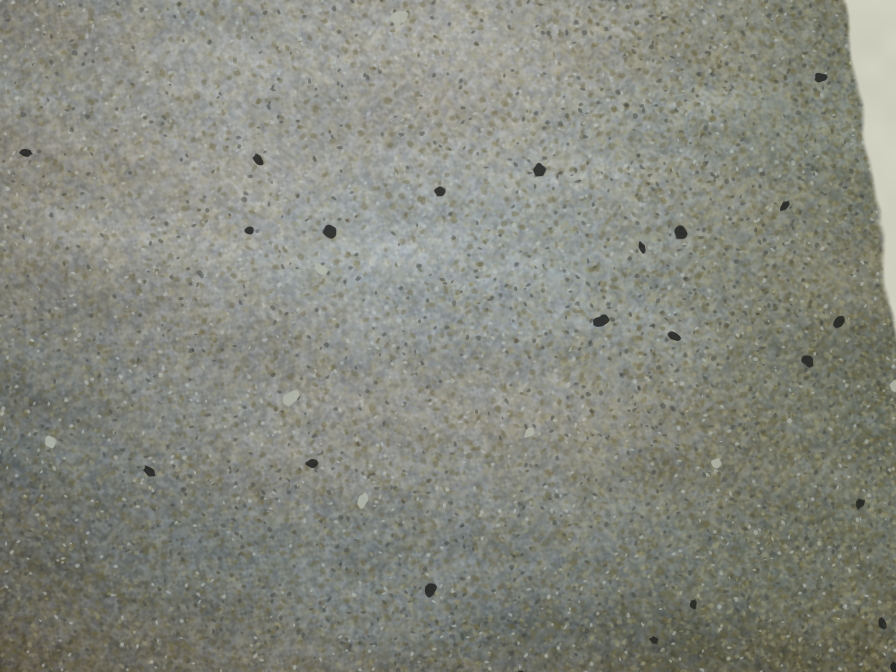
This texture is drawn by a Shadertoy shader. Its source:

```glsl
// Damp grey sand with faint ripples, beside the pale rim of a dish.
// Soft light and stretched noise shade the ground; layers of jittered
// cells scatter the grains, dark pebbles and pale shell chips over it.

const vec3 LIT_SAND   = vec3(0.610, 0.620, 0.600);
const vec3 SHADE_SAND = vec3(0.405, 0.410, 0.375);
const vec3 OCHRE      = vec3(0.400, 0.370, 0.210);
const vec3 STRAW      = vec3(0.610, 0.600, 0.450);
const vec3 DARK_GRAIN = vec3(0.260, 0.270, 0.250);
const vec3 PALE_GRAIN = vec3(0.740, 0.770, 0.750);
const vec3 PEBBLE     = vec3(0.130, 0.135, 0.130);
const vec3 SHELL      = vec3(0.700, 0.720, 0.670);
const vec3 DISH       = vec3(0.810, 0.810, 0.750);

float hash(vec2 p) {
    return fract(sin(dot(p, vec2(127.1, 311.7))) * 43758.5453);
}

float noise(vec2 p) {
    vec2 i = floor(p);
    vec2 f = fract(p);
    f = f * f * (3.0 - 2.0 * f);
    float low = mix(hash(i), hash(i + vec2(1.0, 0.0)), f.x);
    float high = mix(hash(i + vec2(0.0, 1.0)), hash(i + vec2(1.0, 1.0)), f.x);
    return mix(low, high, f.y);
}

float fbm(vec2 p) {
    float sum = 0.0;
    float weight = 0.5;
    for (int i = 0; i < 4; i++) {
        sum += weight * noise(p);
        p = p * 2.03 + 17.3;
        weight *= 0.5;
    }
    return sum / 0.9375;
}

mat2 rotation(float angle) {
    float c = cos(angle);
    float s = sin(angle);
    return mat2(c, s, -s, c);
}

// Coverage of irregular specks: at most one in each cell of a turned grid.
float specks(vec2 p, float cell, float density, float radius, float blur, float seed) {
    vec2 q = rotation(seed) * p / cell + seed * 7.3;
    vec2 id = floor(q);
    float present = step(hash(id + seed), density);
    vec2 jitter = vec2(hash(id + seed + 3.1), hash(id + seed + 5.7)) - 0.5;
    float size = radius / cell * mix(0.5, 1.0, hash(id + seed + 9.2));
    vec2 d = fract(q) - 0.5 - jitter * max(0.0, 1.0 - 2.6 * size);
    d = rotation(6.2832 * hash(id + seed + 11.4)) * d;
    d.y *= mix(1.0, 1.9, hash(id + seed + 13.8));
    float lumps = 1.0 + 0.5 * (noise(d / size * 1.3 + id * 3.7) - 0.5);
    float edge = blur / cell;
    return present * (1.0 - smoothstep(-edge, edge, length(d) - size * lumps));
}

// Broad light, ripples and cool or warm stains of the ground.
vec3 sandGround(vec2 p) {
    float spread = length((p - vec2(0.58, 0.75)) * vec2(0.95, 1.1));
    float light = 1.0 - smoothstep(0.1, 1.05, spread);
    vec3 color = mix(SHADE_SAND, LIT_SAND, light);

    vec2 flow = vec2(p.x, p.y + 0.08 * p.x + 0.03 * sin(4.0 * p.x));
    float ripple = fbm(flow * vec2(2.2, 9.0) + 4.0) - 0.5;
    float stain = fbm(flow * vec2(1.5, 4.5) + 21.0) - 0.5;
    color += 0.16 * ripple + 0.05 * (fbm(p * 9.0) - 0.5);
    color += vec3(0.06, 0.0, -0.05) * stain;

    float olive = smoothstep(0.65, 1.3, p.x);
    return color + olive * vec3(-0.005, -0.005, -0.035);
}

// Fine mottling of brightness and hue.
vec3 grainTint(vec2 p) {
    float coarse = noise(p * 115.0) - 0.5;
    float fine = noise(rotation(0.6) * p * 230.0) - 0.5;
    float hue = noise(rotation(1.1) * p * 95.0 + 31.0) - 0.5;
    return vec3(0.09 * coarse + 0.10 * fine) + hue * vec3(0.025, 0.005, -0.05);
}

void mainImage(out vec4 fragColor, in vec2 fragCoord) {
    vec2 p = fragCoord / iResolution.y;
    float blur = max(0.0016, 0.7 / iResolution.y);
    float right = smoothstep(0.5, 1.3, p.x);
    float low = 1.0 - smoothstep(0.0, 0.6, p.y);
    float coarseness = max(right, 0.7 * low);

    vec3 color = sandGround(p) + grainTint(p);

    // Several turned layers of small grains
    for (int i = 0; i < 3; i++) {
        float seed = 1.3 + 2.1 * float(i);
        float ochre = specks(p, 0.017, 0.12 + 0.25 * coarseness, 0.0055, blur * 1.5, seed);
        float straw = specks(p, 0.014, 0.08 + 0.25 * right, 0.0045, blur, seed + 0.5);
        float dark = specks(p, 0.019, 0.08 + 0.16 * coarseness, 0.0042, blur, seed + 0.9);
        float pale = specks(p, 0.021, 0.13, 0.0036, blur, seed + 1.4);
        color = mix(color, OCHRE, 0.38 * ochre);
        color = mix(color, STRAW, 0.40 * straw);
        color = mix(color, DARK_GRAIN, 0.50 * dark);
        color = mix(color, PALE_GRAIN, 0.55 * pale);
    }

    // Pale dish rim, ragged where sand clings to it
    float rim = 1.258 + 0.15 * (1.0 - p.y) + 0.02 * (fbm(p * 14.0) - 0.5);
    float dish = smoothstep(-0.005, 0.005, p.x - rim);
    color = mix(color, DISH + 0.03 * (noise(p * 30.0) - 0.5), dish);

    // Sparse larger pieces, thicker toward the right and the bottom
    float shells = specks(p, 0.09, 0.03 + 0.22 * right * low, 0.015, blur, 4.6);
    float pebbles = specks(p, 0.085, 0.07 + 0.18 * coarseness, 0.011, blur, 2.7);
    color = mix(color, SHELL, 0.85 * shells * (1.0 - dish));
    color = mix(color, PEBBLE, 0.85 * pebbles * (1.0 - dish));

    fragColor = vec4(clamp(color, 0.0, 1.0), 1.0);
}
```
